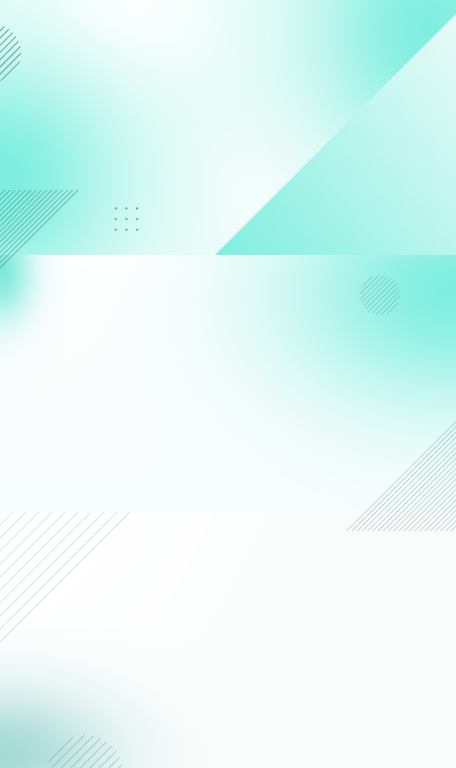
This background is drawn by a Shadertoy shader. Its source:

```glsl
#define ASPECT 0.594
#define TOP_SEAM 0.668
#define LOW_SEAM 0.333
#define MINT vec3(0.50, 0.935, 0.875)
#define PALE_MINT vec3(0.925, 0.99, 0.975)
#define SEA_GREY vec3(0.65, 0.855, 0.835)
#define INK vec3(0.25, 0.46, 0.45)
#define LINE_HALF_WIDTH 0.0006
#define FINE_PITCH 0.0068
#define PIXEL (1.0 / iResolution.y)

// Coverage of a shape from its signed distance
float fill(float d) {
    return clamp(0.5 - d / PIXEL, 0.0, 1.0);
}

// Soft elliptical spot of light
float glow(vec2 p, vec2 center, vec2 radius) {
    vec2 q = (p - center) / radius;
    return exp(-dot(q, q));
}

float disc(vec2 p, vec2 center, float radius) {
    return fill(length(p - center) - radius);
}

// Rising diagonal lines, one of them passing through x - y = offset
float hatch(vec2 p, float offset, float pitch) {
    float cell = (p.x - p.y - offset) / pitch;
    float d = abs(fract(cell + 0.5) - 0.5) * pitch * 0.7071;
    return fill(d - LINE_HALF_WIDTH);
}

// Three by three grid of dots
float dotGrid(vec2 p, vec2 center, float pitch, float radius) {
    vec2 q = (p - center) / pitch;
    vec2 id = clamp(floor(q + 0.5), -1.0, 1.0);
    return fill(length(q - id) * pitch - radius);
}

vec3 topPanel(vec2 p) {
    vec3 color = PALE_MINT;
    color = mix(color, vec3(1.0), glow(p, vec2(0.163, 0.987), vec2(0.117, 0.10)));
    color = mix(color, vec3(0.965, 0.99, 0.992), glow(p, vec2(0.339, 0.753), vec2(0.10, 0.09)));
    float mint = 1.05 * glow(p, vec2(-0.01, 0.766), vec2(0.163, 0.156))
               + glow(p, vec2(0.56, 0.961), vec2(0.15, 0.169));
    color = mix(color, MINT, min(mint, 1.0));

    // Slanted wedge, fading toward its upper corner
    float fade = dot(p - vec2(0.281, TOP_SEAM), vec2(1.6, 1.26));
    vec3 wedge = mix(MINT, vec3(0.96, 0.99, 0.985), clamp(fade, 0.0, 1.0));
    return mix(color, wedge, fill((-0.388 - p.x + p.y) * 0.7071));
}

vec3 middlePanel(vec2 p) {
    float height = (p.y - LOW_SEAM) / (TOP_SEAM - LOW_SEAM);
    vec3 color = mix(vec3(0.972, 0.992, 0.992), vec3(0.996), clamp(height, 0.0, 1.0));
    color = mix(color, MINT, glow(p, vec2(0.594, 0.622), vec2(0.221, 0.15)));
    return mix(color, MINT * 0.98, glow(p, vec2(0.0, 0.648), vec2(0.042, 0.065)));
}

vec3 bottomPanel(vec2 p) {
    float shade = smoothstep(0.0, 0.6, p.x + 0.5 * (LOW_SEAM - p.y));
    vec3 color = mix(vec3(1.0), vec3(0.978, 0.988, 0.984), shade);
    return mix(color, SEA_GREY, glow(p, vec2(0.0, 0.017), vec2(0.143, 0.085)));
}

void mainImage(out vec4 fragColor, in vec2 fragCoord) {
    vec2 p = fragCoord / iResolution.xy * vec2(ASPECT, 1.0);
    float diagonal = p.x - p.y;

    // Stacked panels
    vec3 color = mix(bottomPanel(p), middlePanel(p), fill(LOW_SEAM - p.y));
    color = mix(color, topPanel(p), fill(TOP_SEAM - p.y));

    // Hatched triangles
    float leftEdge = -0.651, rightEdge = 0.143, lowEdge = -0.164;
    float leftMask = fill(max(p.y - 0.7526, diagonal - leftEdge - 0.002));
    float rightMask = fill(max(0.3086 - p.y, rightEdge - diagonal - 0.002));
    float lowMask = fill(max(p.y - LOW_SEAM, diagonal - lowEdge - 0.002));
    float ink = 0.48 * leftMask * hatch(p, leftEdge, FINE_PITCH);
    ink += 0.30 * rightMask * hatch(p, rightEdge, FINE_PITCH);
    ink += 0.20 * lowMask * hatch(p, lowEdge, 0.0169);

    // Hatched discs
    ink += 0.75 * disc(p, vec2(-0.0104, 0.931), 0.0378) * hatch(p, -0.941, 0.0094);
    ink += 0.28 * disc(p, vec2(0.4948, 0.616), 0.026) * hatch(p, -0.121, FINE_PITCH);
    ink += 0.32 * disc(p, vec2(0.1107, -0.0065), 0.0495) * hatch(p, 0.117, 0.0124);

    // Dots
    ink += 0.65 * dotGrid(p, vec2(0.1647, 0.7148), 0.0139, 0.0014);

    fragColor = vec4(mix(color, INK, min(ink, 1.0)), 1.0);
}
```
